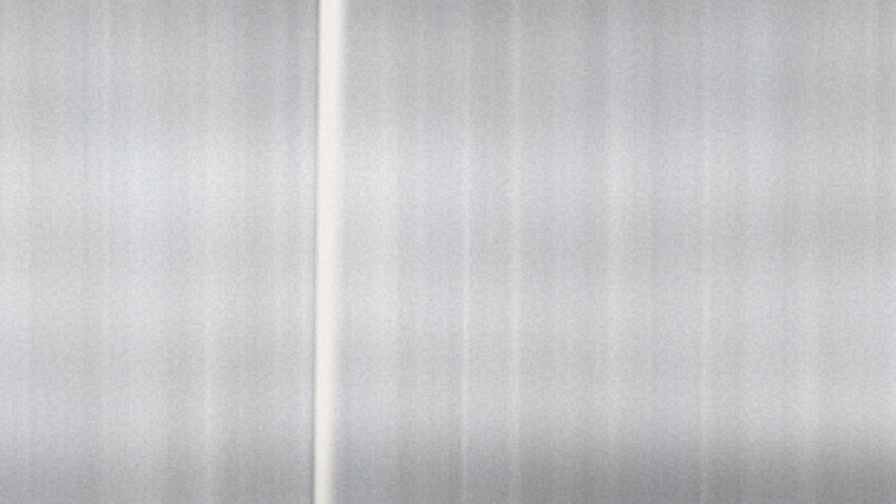
Reproduce this texture procedurally as a Shadertoy shader.

```glsl
#define BASE_TONE 0.806
#define BAND_PERIOD 0.25
#define BAND_STRENGTH 0.017
#define STREAK_STRENGTH 0.10
#define HIGHLIGHT_STRENGTH 0.036
#define FLOOR_SHADE 0.20
#define CEILING_SHADE 0.085
#define GRAIN_SCALE 175.0
#define GRAIN_STRENGTH 0.046
#define STRIP_COLOR vec3(0.94, 0.925, 0.91)

const float TAU = 6.2831853;

float hash(vec2 p) {
    vec3 q = fract(vec3(p.xyx) * 0.1031);
    q += dot(q, q.yzx + 33.33);
    return fract((q.x + q.y) * q.z);
}

vec2 gradient(vec2 cell) {
    float angle = TAU * hash(cell);
    return vec2(cos(angle), sin(angle));
}

float gradientNoise(vec2 p) {
    vec2 i = floor(p), f = fract(p);
    vec2 u = f * f * f * (f * (f * 6.0 - 15.0) + 10.0);
    vec2 e = vec2(0.0, 1.0);
    float low = mix(dot(gradient(i), f), dot(gradient(i + e.yx), f - e.yx), u.x);
    float high = mix(dot(gradient(i + e.xy), f - e.xy), dot(gradient(i + e.yy), f - e.yy), u.x);
    return mix(low, high, u.y);
}

// Long vertical brush marks, from broad to fine
float brushMarks(vec2 p) {
    float sum = 0.0, weight = 0.4, frequency = 9.0;
    for (int i = 0; i < 4; i++) {
        sum += weight * gradientNoise(vec2(p.x * frequency, p.y * 0.7) + float(i) * 17.3);
        frequency *= 2.0;
        weight *= 0.72;
    }
    return sum;
}

// Scattered thin highlights running the full height
float highlights(vec2 uv) {
    float sum = 0.0;
    for (int i = 0; i < 11; i++) {
        float id = float(i);
        float center = (id + 0.2 + 0.6 * hash(vec2(id, 4.0))) / 11.0;
        float width = mix(0.003, 0.010, hash(vec2(id, 9.0)));
        float d = (uv.x - center - 0.004 * uv.y) / width;
        float level = mix(0.3, 1.0, hash(vec2(id, 15.0)));
        float fade = 0.75 + 0.6 * gradientNoise(vec2(id * 3.7, uv.y * 3.0));
        sum += exp(-d * d) * level * fade;
    }
    return sum;
}

// Soft cross bands, with shade along the lower and upper edges
float shading(vec2 uv) {
    float wobble = 0.05 * gradientNoise(uv * vec2(2.0, 3.0));
    float tone = BASE_TONE + BAND_STRENGTH * cos(TAU * (uv.y - 0.4 + wobble) / BAND_PERIOD);
    float toRight = smoothstep(0.2, 0.75, uv.x);
    tone += mix(0.012, -0.012, toRight);
    tone -= FLOOR_SHADE * mix(0.7, 1.0, toRight) * (1.0 - smoothstep(0.0, 0.24, uv.y));
    tone -= CEILING_SHADE * smoothstep(0.66, 1.0, uv.y);
    return tone + 0.05 * gradientNoise(uv * vec2(3.0, 2.5) + 8.0);
}

void mainImage(out vec4 fragColor, in vec2 fragCoord) {
    vec2 uv = fragCoord / iResolution.xy;
    vec2 p = fragCoord / iResolution.y;

    // Brushed sheet with slightly warm highlights
    float tone = shading(uv) + STREAK_STRENGTH * brushMarks(p);
    vec3 color = vec3(tone) + vec3(-0.002, -0.002, 0.007);
    color += HIGHLIGHT_STRENGTH * highlights(uv) * vec3(1.04, 1.0, 0.96);
    float tint = gradientNoise(uv * vec2(9.0, 2.0) + 31.0);
    color += 0.014 * tint * vec3(1.0, -0.3, -0.7);

    // Bright leaning strip: fine seam on the left, soft edge on the right
    float left = mix(0.349, 0.355, uv.y);
    float right = mix(0.373, 0.388, uv.y);
    float seam = (uv.x - left + 0.001) / 0.002;
    color -= vec3(0.03, 0.045, 0.06) * exp(-seam * seam);
    float strip = smoothstep(left - 0.001, left + 0.006, uv.x)
                * (1.0 - smoothstep(right - 0.014, right + 0.006, uv.x));
    float stripShade = 0.05 * (1.0 - smoothstep(0.0, 0.2, uv.y));
    color = mix(color, STRIP_COLOR - stripShade, strip);
    color += 0.03 * (1.0 - strip) * step(left, uv.x) * exp(-abs(uv.x - right) / 0.02);

    // Fine grain with a faint colour shift
    vec2 g = p * GRAIN_SCALE;
    float grain = gradientNoise(g) + 0.5 * gradientNoise(g * 0.45 + 50.0);
    vec3 grainTint = vec3(gradientNoise(g * 0.6 + 11.0), 0.0, gradientNoise(g * 0.6 + 77.0));
    color += GRAIN_STRENGTH * (1.0 - 0.5 * strip) * (grain + 0.5 * grainTint);

    fragColor = vec4(clamp(color, 0.0, 1.0), 1.0);
}
```
